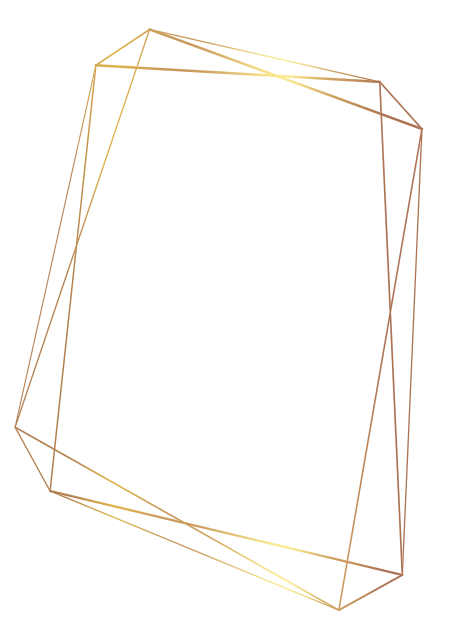
Reproduce this background procedurally as a WebGL 1 fragment shader.

```glsl
precision highp float;
// Draws a faceted geometric frame of thin metallic gold lines on white.

uniform vec2 u_resolution;

// Antialiased coverage of a straight line of the given width.
float line(vec2 p, vec2 a, vec2 b, float width, float pixel) {
  vec2 ab = b - a;
  float t = clamp(dot(p - a, ab) / dot(ab, ab), 0.0, 1.0);
  float dist = length(p - a - t * ab);
  return clamp(0.5 + (0.5 * width - dist) / pixel, 0.0, 1.0);
}

// Bronze, gold and pale highlights swept from left to right.
vec3 metal(float x) {
  vec3 tan_ = vec3(0.79, 0.60, 0.36);
  vec3 c = mix(vec3(0.70, 0.50, 0.31), vec3(0.87, 0.70, 0.29), smoothstep(0.10, 0.178, x));
  c = mix(c, tan_, smoothstep(0.178, 0.265, x));
  c = mix(c, vec3(0.98, 0.91, 0.56), smoothstep(0.285, 0.445, x));
  c = mix(c, tan_, smoothstep(0.445, 0.54, x));
  return mix(c, vec3(0.67, 0.45, 0.33), smoothstep(0.53, 0.61, x));
}

void main() {
  // Height spans 0 to 1, width 0 to 0.707.
  vec2 p = gl_FragCoord.xy / u_resolution * vec2(0.707, 1.0);
  float pixel = 1.0 / u_resolution.y;

  // Two skewed quads, each closed by repeating its first corner.
  vec2 outer[5];
  outer[0] = vec2(0.2340, 0.9540);
  outer[1] = vec2(0.6600, 0.7985);
  outer[2] = vec2(0.5300, 0.0466);
  outer[3] = vec2(0.0236, 0.3325);
  outer[4] = outer[0];

  vec2 inner[5];
  inner[0] = vec2(0.1500, 0.8980);
  inner[1] = vec2(0.5940, 0.8720);
  inner[2] = vec2(0.6293, 0.1016);
  inner[3] = vec2(0.0783, 0.2328);
  inner[4] = inner[0];

  // Widths per corner: outer side, inner side, near link, far link.
  vec4 widths[4];
  widths[0] = vec4(3.0, 3.0, 2.0, 1.6);
  widths[1] = vec4(1.9, 2.0, 2.0, 1.6);
  widths[2] = vec4(2.0, 2.7, 2.3, 1.6);
  widths[3] = vec4(1.6, 1.8, 1.6, 1.3);

  // Sides of both quads and the links that join their corners.
  float ink = 0.0;
  for (int i = 0; i < 4; i++) {
    vec4 w = widths[i] * 0.0013;
    ink = max(ink, line(p, outer[i], outer[i + 1], w.x, pixel));
    ink = max(ink, line(p, inner[i], inner[i + 1], w.y, pixel));
    ink = max(ink, line(p, outer[i], inner[i], w.z, pixel));
    ink = max(ink, line(p, outer[i], inner[i + 1], w.w, pixel));
  }

  gl_FragColor = vec4(mix(vec3(1.0), metal(p.x), ink), 1.0);
}
```
